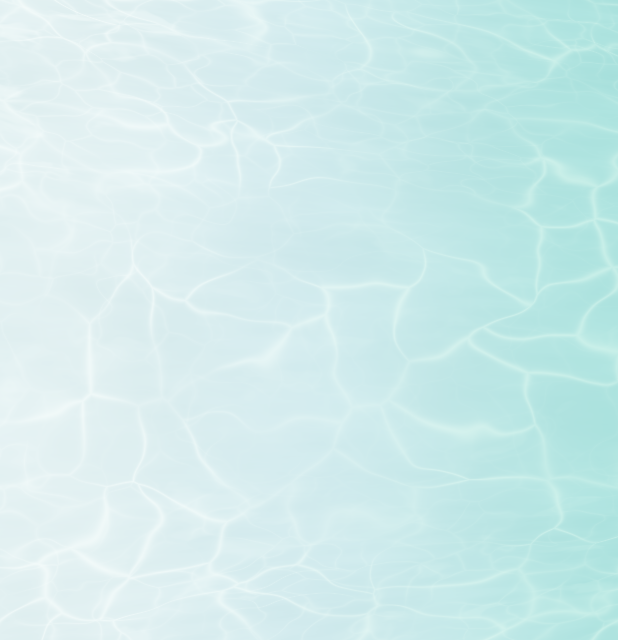
Give the GLSL for this texture, as a Shadertoy shader.

```glsl
// Sunlit shallow water: a pale to aqua gradient under a net of light caustics.
// The net is the borders of warped Voronoi cells, squeezed towards top and bottom,
// with finer wavy filaments, bright glints and soft clouds of light laid over it.

#define CELLS 6.6          // large net cells per canvas height
#define FINE_CELLS 12.5    // small net cells per canvas height
#define WARP 0.34          // bending of the net, in cells
#define LINE_WIDTH 0.026   // core half width, in cells
#define GLOW_WIDTH 0.10    // halo half width, in cells
#define NET_LIGHT 0.80
#define FINE_LIGHT 0.36
#define CLOUD_LIGHT 0.045
#define PALE vec3(0.882, 0.940, 0.945)
#define MIDDLE vec3(0.818, 0.917, 0.930)
#define AQUA vec3(0.672, 0.888, 0.872)

vec2 hash2(vec2 p) {
    vec3 q = fract(vec3(p.xyx) * vec3(0.1031, 0.1030, 0.0973));
    q += dot(q, q.yzx + 33.33);
    return fract((q.xx + q.yz) * q.zy);
}

float noise(vec2 p) {
    vec2 i = floor(p), f = fract(p);
    f = f * f * f * (f * (f * 6.0 - 15.0) + 10.0);
    float low = mix(hash2(i).x, hash2(i + vec2(1, 0)).x, f.x);
    float high = mix(hash2(i + vec2(0, 1)).x, hash2(i + vec2(1, 1)).x, f.x);
    return mix(low, high, f.y);
}

float fbm(vec2 p) {
    float sum = 0.0, amp = 0.5;
    for (int k = 0; k < 4; k++) {
        sum += amp * noise(p);
        p = mat2(1.6, 1.2, -1.2, 1.6) * p + 7.3;
        amp *= 0.5;
    }
    return sum / 0.9375;
}

vec2 bend(vec2 p) {
    vec2 wide = vec2(noise(p * 0.9 + 3.1), noise(p * 0.9 + 41.7)) - 0.5;
    vec2 tight = vec2(noise(p * 2.3 + 17.9), noise(p * 2.3 + 63.2)) - 0.5;
    return p + WARP * (2.4 * wide + 0.8 * tight);
}

// Distance to the nearest Voronoi border, in cells
float borderDistance(vec2 p) {
    vec2 cell = floor(p), nearest = vec2(0.0);
    float best = 9.0, border = 9.0;
    for (int y = -1; y <= 1; y++)
    for (int x = -1; x <= 1; x++) {
        vec2 c = cell + vec2(x, y);
        vec2 r = c + 0.1 + 0.8 * hash2(c) - p;
        if (dot(r, r) < best) { best = dot(r, r); nearest = r; }
    }
    for (int y = -2; y <= 2; y++)
    for (int x = -2; x <= 2; x++) {
        vec2 c = cell + vec2(x, y);
        vec2 r = c + 0.1 + 0.8 * hash2(c) - p, gap = r - nearest;
        if (dot(gap, gap) > 1e-4)
            border = min(border, dot(0.5 * (r + nearest), normalize(gap)));
    }
    return border;
}

// Light of one net: thin cores and soft halos that swell and fade along the lines
float net(vec2 p, float width) {
    float d = borderDistance(bend(p));
    float swell = smoothstep(0.25, 0.75, noise(p * 1.3 + 29.0));
    float fade = smoothstep(0.22, 0.68, noise(p * 0.95 + 85.0));
    float core = exp(-pow(d / (width * mix(0.7, 1.5, swell)), 1.4));
    float halo = exp(-d / GLOW_WIDTH);
    return core * mix(0.12, 0.8, fade) + halo * mix(0.10, 0.27, swell);
}

// Wavy contour lines of noise
float filaments(vec2 p) {
    float level = abs(noise(bend(p)) - 0.5);
    return exp(-level / 0.028) * smoothstep(0.35, 0.75, noise(p * 0.7 + 51.0));
}

void mainImage(out vec4 fragColor, in vec2 fragCoord) {
    vec2 uv = fragCoord / iResolution.xy;
    vec2 p = fragCoord / iResolution.y;
    float top = smoothstep(0.55, 1.0, uv.y);
    float bottom = smoothstep(0.32, 0.0, uv.y);
    float left = 1.0 - smoothstep(0.0, 0.6, uv.x);

    // Perspective: waves flatten and slant near the top, tighten at the bottom
    float above = max(uv.y - 0.55, 0.0), below = max(0.3 - uv.y, 0.0);
    vec2 water = p;
    water.y += 1.5 * above * above - 1.1 * below * below;
    water.y += 0.32 * p.x * smoothstep(0.35, 1.0, uv.y) - 0.25 * p.x * bottom;

    // Base gradient with clouds of light and faint level streaks
    vec3 color = mix(PALE, MIDDLE, smoothstep(0.08, 0.56, uv.x));
    color = mix(color, AQUA, smoothstep(0.42, 1.06, uv.x + 0.06 * (uv.y - 0.5)));
    float cloud = fbm(water * vec2(4.0, 6.0) + 12.0) - 0.5;
    float streak = fbm(water * vec2(9.0, 42.0) + 5.0) - 0.5;
    color += (CLOUD_LIGHT * cloud + 0.018 * streak) * vec3(1.2, 0.7, 0.7);

    // Large net, then finer light near the left, top and bottom
    float busy = clamp(0.18 + 0.45 * left + 0.55 * max(top, bottom), 0.0, 1.0);
    float light = NET_LIGHT * net(water * CELLS + 4.6, LINE_WIDTH);
    light += FINE_LIGHT * busy * net(water * FINE_CELLS + 37.0, LINE_WIDTH * 1.5);
    light += 0.42 * busy * filaments(water * vec2(10.0, 13.0) + 71.0);

    // Broad glints, mostly at the upper left
    float glint = smoothstep(0.64, 0.80, fbm(bend(water * vec2(9.0, 14.0) + 23.0)));
    light += 0.5 * glint * (0.2 + 0.8 * left * top + 0.2 * bottom);

    vec3 sunlight = mix(vec3(0.975, 0.995, 0.99), vec3(0.87, 0.975, 0.94), smoothstep(0.2, 1.0, uv.x));
    light = 1.0 - exp(-1.25 * light);
    fragColor = vec4(mix(color, sunlight, light * mix(0.95, 0.8, uv.x)), 1.0);
}
```
